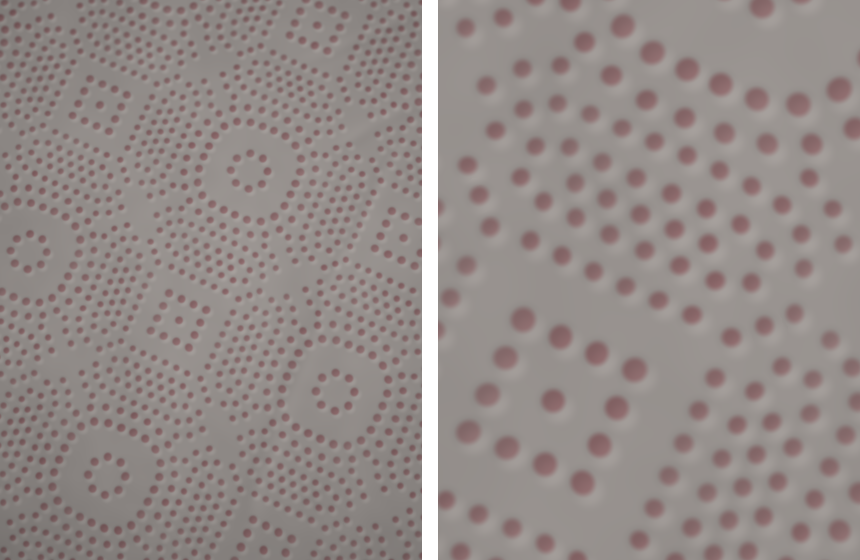
Left: the whole. Right: its middle third, enlarged.
Give the GLSL for this texture, as a Shadertoy shader.

```glsl
// Embossed paper towel: pink dots in rosettes, diamonds and rounded loops on a tilted grid.

const vec3  PAPER = vec3(0.597, 0.575, 0.562);
const vec3  INK_TINT = vec3(0.92, 0.71, 0.74);    // multiplies the paper
const vec2  GRID_ORIGIN = vec2(-0.057, -0.072);   // centre of one diamond
const vec2  GRID_U = vec2(0.401, 0.147);          // repeat vectors, canvas heights
const vec2  GRID_V = vec2(0.146, -0.397);
const float PERSPECTIVE = 0.033;
const float BIG_DOT = 0.0165, MID_DOT = 0.0145, SMALL_DOT = 0.0125;
const float DIAMOND = 0.125;                      // centre to corner
const float LOOP_CENTRE = 0.205, LOOP_HALF = 0.1414;
const float ROW_STEP = 0.05;
const float DOT_BLUR = 0.0058;
const float RELIEF = 0.11, WRINKLE = 0.035, CREASE = 0.055;
const vec2  LIGHT_STEP = vec2(-0.0035, 0.0045);
const vec2  GLOW_CENTRE = vec2(0.06, 0.06);
const float GLOW_FALLOFF = 0.42;
const float TAU = 6.2831853;

vec2 hashGradient(vec2 cell) {
    vec3 h = fract(cell.xyx * vec3(0.1031, 0.1030, 0.0973));
    h += dot(h, h.yzx + 33.33);
    float angle = TAU * fract((h.x + h.y) * h.z);
    return vec2(cos(angle), sin(angle));
}

float gradientNoise(vec2 p) {
    vec2 i = floor(p), f = p - i;
    vec2 w = f * f * f * (f * (f * 6.0 - 15.0) + 10.0);
    vec2 e = vec2(1, 0);
    float low  = mix(dot(hashGradient(i), f), dot(hashGradient(i + e), f - e), w.x);
    float high = mix(dot(hashGradient(i + e.yx), f - e.yx),
                     dot(hashGradient(i + 1.0), f - 1.0), w.x);
    return mix(low, high, w.y);
}

// Distance to dots spread evenly on a ring; lobes pull it toward a diamond.
float ringDots(vec2 p, float radius, float count, float lobes) {
    float a = (floor(atan(p.y, p.x) / TAU * count) + 0.5) * TAU / count;
    return length(p - radius * (1.0 + lobes * cos(4.0 * a)) * vec2(cos(a), sin(a)));
}

// Distance to dots spaced by arc length on a diagonal stadium, n per half.
float loopDots(vec2 q, float r, float n, bool outerOnly) {
    vec2 d = q - LOOP_CENTRE;
    vec2 local = vec2(d.x - d.y, d.x + d.y) * 0.70711;
    float side = local.x < 0.0 ? -1.0 : 1.0, x = abs(local.x);
    float arc = 0.5 * TAU * r, total = 2.0 * LOOP_HALF + arc;
    float s = x > LOOP_HALF ? LOOP_HALF + r * atan(x - LOOP_HALF, local.y)
                            : (local.y > 0.0 ? x : total - x);
    s = (clamp(floor(s / total * n), 0.0, n - 1.0) + 0.5) * total / n;
    float a = clamp((s - LOOP_HALF) / r, 0.0, 0.5 * TAU);
    vec2 c = vec2(LOOP_HALF + r * sin(a), r * cos(a));
    if (s < LOOP_HALF) c.x = s;
    if (s > LOOP_HALF + arc) c.x = total - s;
    c.x *= side;
    c = LOOP_CENTRE + vec2(c.x + c.y, c.y - c.x) * 0.70711;
    if (outerOnly && (min(c.x, c.y) < -0.01 || c.x + c.y < 0.45 || length(c - 0.5) < 0.32))
        return 1.0;
    c *= step(0.022, c);                          // join mirrored twins on the axes
    return length(q - c);
}

// Signed distance to the nearest dot, in repeat units.
float dotField(vec2 p) {
    vec2 uv = inverse(mat2(GRID_U, GRID_V)) * (p - GRID_ORIGIN);
    uv /= 1.0 + PERSPECTIVE * uv.y;
    uv += 0.008 * vec2(gradientNoise(uv * 5.0), gradientNoise(uv * 5.0 + 37.0));
    vec2 q = abs(uv - round(uv));

    // Diamond with a centre dot
    float t = round(3.0 * clamp((q.y - q.x) / (2.0 * DIAMOND) + 0.5, 0.0, 1.0)) / 3.0;
    float big = min(length(q), length(q - DIAMOND * vec2(1.0 - t, t)));

    // Rosette and its rings
    vec2 f = q - 0.5;
    big = min(big, min(ringDots(f, 0.077, 8.0, 0.0), ringDots(f, 0.215, 24.0, 0.06)));
    float mid = ringDots(f, 0.277, 28.0, 0.03);

    // Nested loops around a short row
    vec2 d = q - LOOP_CENTRE;
    vec2 row = vec2(d.x - d.y, d.x + d.y) * 0.70711;
    row.x -= ROW_STEP * clamp(round(row.x / ROW_STEP), -2.0, 2.0);
    float small = min(length(row), loopDots(q, 0.043, 8.0, false));
    small = min(small, loopDots(q, 0.1, 12.0, false));
    small = min(small, loopDots(q, 0.157, 14.0, true));
    return min(big - BIG_DOT, min(mid - MID_DOT, small - SMALL_DOT));
}

float pit(float d) { return 1.0 - smoothstep(-0.013, 0.014, d); }

// Light on one flank of a fold, shade on the other.
float crease(vec2 p, vec2 a, vec2 b, float width) {
    vec2 along = b - a, rel = p - a;
    float t = dot(rel, along) / dot(along, along);
    float x = (along.x * rel.y - along.y * rel.x) / length(along);
    x = (x + 0.012 * gradientNoise(p * 9.0)) / width;
    return x * exp(-x * x) * smoothstep(-0.1, 0.2, t) * smoothstep(1.1, 0.8, t);
}

void mainImage(out vec4 fragColor, in vec2 fragCoord) {
    vec2 p = (fragCoord - 0.5 * iResolution.xy) / iResolution.y;
    float d = dotField(p);
    float blur = max(DOT_BLUR, 1.5 / iResolution.y) * (1.0 + 0.5 * smoothstep(0.2, 0.5, p.y));
    float ink = 1.0 - smoothstep(-blur, blur, d);
    ink *= 0.87 + 0.3 * gradientNoise(p * 14.0);

    // Paper light, embossing, wrinkles and folds
    vec2 g = p - GLOW_CENTRE;
    float light = 1.0 - GLOW_FALLOFF * dot(g, g);
    light += RELIEF * (pit(dotField(p + LIGHT_STEP)) - pit(d));
    light += WRINKLE * (gradientNoise(p * vec2(9, 6)) + 0.6 * gradientNoise(p * 24.0));
    light += CREASE * (crease(p, vec2(0.35, 0.28), vec2(0.19, -0.04), 0.012)
                     + crease(p, vec2(0.21, 0.0), vec2(0.05, -0.46), 0.018)
                     + crease(p, vec2(0.15, 0.38), vec2(0.42, 0.50), 0.012)
                     + crease(p, vec2(0.22, 0.23), vec2(0.42, 0.34), 0.014));
    fragColor = vec4(PAPER * light * mix(vec3(1), INK_TINT, ink), 1.0);
}
```
